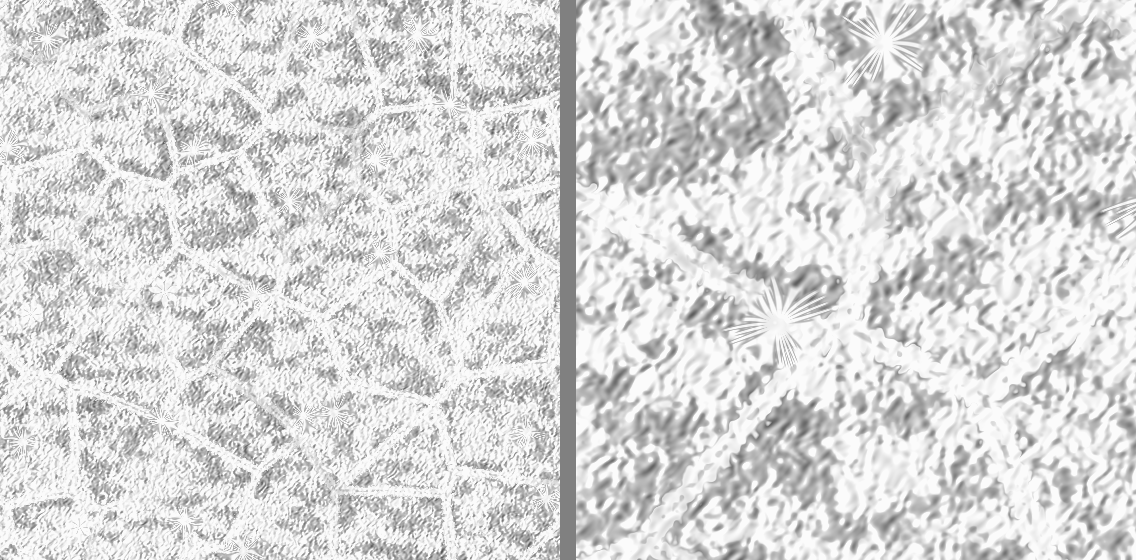
Left, the full canvas; right, a detail of the centre.
This texture is drawn by a Shadertoy shader. Its source:

```glsl
// Frosted ground: grainy snow patches over grey, crossed by ragged white veins
// and dotted with ice stars. Patches are thresholded fractal noise, veins are
// Voronoi borders, and stars are polar spokes scattered on a jittered grid.

const float TAU = 6.2831853;
const float WHITE = 0.985;

float hash(vec2 p) {
    vec3 q = fract(vec3(p.xyx) * 0.1031);
    q += dot(q, q.yzx + 33.33);
    return fract((q.x + q.y) * q.z);
}

vec2 hash2(vec2 p) {
    return vec2(hash(p + 17.3), hash(p + 71.9));
}

float noise(vec2 p) {
    vec2 i = floor(p), f = fract(p);
    f = f * f * (3.0 - 2.0 * f);
    float low = mix(hash(i), hash(i + vec2(1, 0)), f.x);
    float high = mix(hash(i + vec2(0, 1)), hash(i + vec2(1, 1)), f.x);
    return mix(low, high, f.y);
}

float fbm(vec2 p) {
    float sum = 0.0, weight = 0.53;
    for (int k = 0; k < 4; k++) {
        sum += weight * noise(p);
        p = mat2(0.8, 0.6, -0.6, 0.8) * p * 2.03 + 9.1;
        weight *= 0.5;
    }
    return sum;
}

// Distance to the nearest Voronoi border, in cell units
float borderDistance(vec2 p) {
    vec2 cell = floor(p), f = fract(p);
    vec2 nearest = vec2(0), home = vec2(0);
    float best = 9.0;
    for (int y = -1; y <= 1; y++)
    for (int x = -1; x <= 1; x++) {
        vec2 g = vec2(x, y);
        vec2 site = g + hash2(cell + g) - f;
        if (dot(site, site) < best) {
            best = dot(site, site);
            nearest = site;
            home = g;
        }
    }
    float border = 9.0;
    for (int y = -2; y <= 2; y++)
    for (int x = -2; x <= 2; x++) {
        vec2 g = home + vec2(x, y);
        vec2 site = g + hash2(cell + g) - f;
        vec2 gap = site - nearest;
        if (dot(gap, gap) > 1e-5)
            border = min(border, dot(0.5 * (site + nearest), normalize(gap)));
    }
    return border;
}

// Ice star around the origin: x = tone, y = coverage
vec2 iceStar(vec2 q, float radius, float seed) {
    float r = length(q), a = atan(q.y, q.x);
    if (seed > 0.93) {
        float lobe = cos(7.0 * a + seed * 90.0);
        float edge = radius * (0.5 + 0.13 * lobe);
        float cover = 1.0 - smoothstep(edge - 0.002, edge + 0.002, r);
        return vec2(mix(0.8, 1.0, smoothstep(-1.0, -0.7, lobe)), cover);
    }
    float count = floor(14.0 + 7.0 * seed);
    a += 0.2 * sin(3.0 * a + seed * 40.0) + 0.4 * r / radius * sin(4.0 * a + seed * 70.0);
    float phase = a * count / TAU + 0.5;
    float side = abs(fract(phase) - 0.5) * TAU / count * r;
    float reach = radius * (0.5 + 0.5 * hash(vec2(mod(floor(phase), count), seed * 99.0)));
    float inside = 1.0 - smoothstep(reach - 0.004, reach, r);
    float ray = 1.0 - smoothstep(0.0007, 0.0019, side);
    float outline = 1.0 - smoothstep(0.0020, 0.0034, side);
    return vec2(mix(0.66, 1.0, ray), outline * inside);
}

// Lay the scattered stars over a tone
float addStars(float tone, vec2 p, float grid) {
    vec2 cell = floor(p * grid);
    for (int y = -1; y <= 1; y++)
    for (int x = -1; x <= 1; x++) {
        vec2 id = cell + vec2(x, y);
        vec2 center = (id + 0.05 + 0.9 * hash2(id + 5.0)) / grid;
        float seed = hash(id + 40.0);
        if (seed < 0.1) continue;
        vec2 star = iceStar(p - center, mix(0.034, 0.046, hash(id + 60.0)), seed);
        tone = mix(tone, star.x, 0.85 * star.y);
    }
    return tone;
}

void mainImage(out vec4 fragColor, in vec2 fragCoord) {
    vec2 p = fragCoord / iResolution.y;

    // Slightly slanted grain, lit from one side, and round grit
    vec2 wobble = vec2(noise(p * 90.0), noise(p * 90.0 + 13.0));
    vec2 slant = vec2(dot(p, vec2(0.7, 0.71)) * 190.0, dot(p, vec2(0.71, -0.7)) * 290.0) + 1.4 * wobble;
    float light = noise(slant) - noise(slant + vec2(0.5, 0.8));
    float grit = noise(p * 270.0) - 0.5;
    float broad = fbm(p * 7.0 + 3.0) - 0.5;

    // Veins with uneven strength and ragged sides
    vec2 warp = vec2(noise(p * 6.0), noise(p * 6.0 + 31.0)) - 0.5;
    float d = borderDistance((p + 0.035 * warp) * 6.0 + 2.0) / 6.0;
    float strength = mix(0.6, 1.0, smoothstep(0.2, 0.45, noise(p * 7.0 + 50.0)));
    float ragged = d + 0.007 * grit + 0.004 * light;
    float vein = strength * (1.0 - smoothstep(0.0060, 0.0085, ragged));
    float shade = strength * exp(-d / 0.014);

    // Small snow patches over grey ground
    float height = fbm(p * vec2(34.0, 48.0)) + 0.2 * light + 0.3 * grit
                 + 0.13 * broad - 0.17 * shade;
    float snow = smoothstep(0.38, 0.53, height);
    float ground = 0.775 + 0.45 * (height - 0.42) + 0.27 * light + 0.12 * broad - 0.08 * shade;
    float tone = mix(ground, 0.95 + 0.34 * light, snow);

    // Bright vein bodies with a faint speckled seam
    float seam = (1.0 - smoothstep(0.0008, 0.0030, d)) * smoothstep(0.0, 0.25, grit);
    tone = mix(tone, 0.985 + 0.15 * light - 0.2 * seam, vein);

    tone = addStars(tone, p, 5.2);
    fragColor = vec4(vec3(clamp(tone, 0.35, WHITE)), 1.0);
}
```
